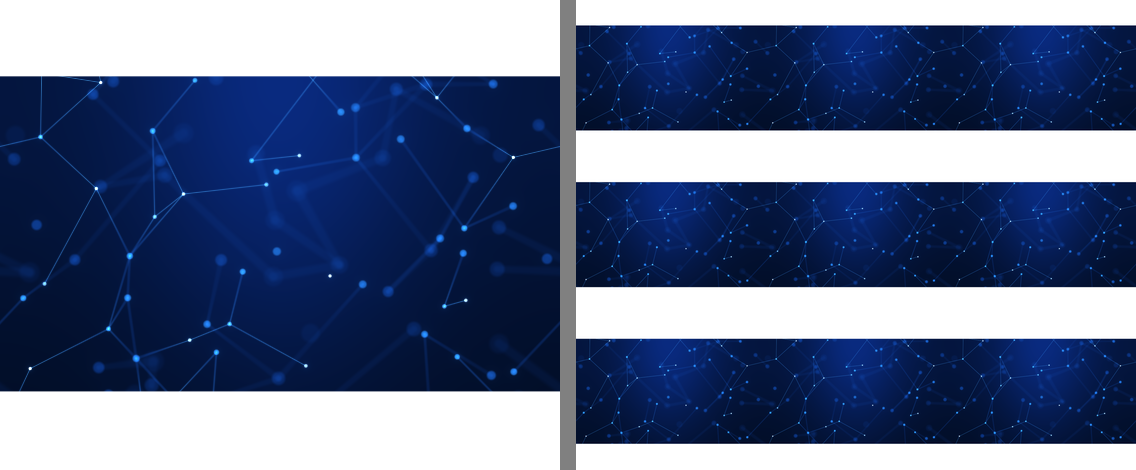
Left, the tile; right, the same tile 3 across and 3 down.
Reproduce this background procedurally as a Shadertoy shader.

```glsl
// Glowing blue network of linked nodes with depth blur, on a dark panel between white bands.

const float PI = 3.14159265;
const float PANEL_CENTER = 0.502;
const float PANEL_HALF = 0.2813;

vec4 hash4(vec2 cell, float seed) {
    vec4 q = fract((cell.xyxy + seed * vec4(1.7, 2.3, 3.1, 4.9)) * vec4(0.1031, 0.1030, 0.0973, 0.1099));
    q += dot(q, q.wzxy + 33.33);
    return fract((q.xxyz + q.yzzw) * q.zywx);
}

// Column index repeats so that the network wraps sideways.
vec2 wrapCell(vec2 cell, float columns) {
    return vec2(mod(cell.x, columns), cell.y);
}

// Node of a cell: xy position, z depth (0 is in focus), w presence.
vec4 nodeAt(vec2 cell, float columns, float seed, vec2 depthRange, float density) {
    vec4 h = hash4(wrapCell(cell, columns), seed);
    vec2 position = (cell + mix(vec2(0.06), vec2(0.94), h.xy)) / columns;
    return vec4(position, mix(depthRange.x, depthRange.y, h.z), step(h.w, density));
}

// Soft disc or line coverage at a distance from its middle.
float coverage(float dist, float halfWidth, float softness) {
    return 1.0 - smoothstep(halfWidth - 0.5 * softness, halfWidth + 0.5 * softness, dist);
}

vec3 nodeLight(vec2 p, vec4 node, float pixel) {
    float depth = node.z;
    float dist = length(p - node.xy);
    float radius = mix(0.0026, 0.019, depth * depth);
    vec3 tint = mix(vec3(1.0), vec3(0.16, 0.52, 0.95), smoothstep(0.05, 0.32, depth));
    tint = mix(tint, vec3(0.05, 0.24, 0.68), smoothstep(0.35, 0.7, depth));
    float strength = mix(1.0, 0.1, smoothstep(0.3, 0.95, depth));
    float sharpness = max(1.0 - depth, 0.0);
    float halo = 0.4 * sharpness * sharpness * exp(-dist / (1.1 * radius));
    vec3 disc = tint * strength * coverage(dist, radius, pixel + 0.4 * radius);
    return node.w * (disc + halo * vec3(0.1, 0.45, 0.9));
}

// Line whose blur and brightness follow the depth between its ends.
vec3 linkLight(vec2 p, vec4 a, vec4 b, float pixel) {
    vec2 span = b.xy - a.xy;
    float along = clamp(dot(p - a.xy, span) / max(dot(span, span), 1e-6), 0.0, 1.0);
    float dist = length(p - a.xy - span * along);
    float depth = mix(a.z, b.z, along);
    float halfWidth = mix(0.0006, 0.009, depth * depth);
    float strength = mix(0.6, 0.08, smoothstep(0.0, 0.65, depth));
    vec3 tint = mix(vec3(0.3, 0.66, 1.0), vec3(0.08, 0.32, 0.85), smoothstep(0.0, 0.5, depth));
    return a.w * b.w * strength * tint * coverage(dist, halfWidth, pixel + halfWidth);
}

// One depth layer: scattered nodes, randomly linked to adjacent cells.
vec3 networkLayer(vec2 p, float columns, float seed, vec2 depthRange, float density, float linkChance, float pixel) {
    vec2 home = floor(p * columns);
    vec3 light = vec3(0.0);
    for (int j = -2; j <= 1; j++) {
        for (int i = -2; i <= 1; i++) {
            vec2 cell = home + vec2(i, j);
            vec4 a = nodeAt(cell, columns, seed, depthRange, density);
            if (a.w < 0.5) continue;
            light += nodeLight(p, a, pixel);
            vec4 chance = hash4(wrapCell(cell, columns), seed + 17.0);
            for (int k = 0; k < 4; k++) {
                if (chance[k] > linkChance) continue;
                vec2 toward = k == 3 ? vec2(0.0, 1.0) : vec2(1.0, float(k - 1));
                vec4 b = nodeAt(cell + toward, columns, seed, depthRange, density);
                light += linkLight(p, a, b, pixel);
            }
        }
    }
    return light;
}

// Deep blue glow falling from the top middle; periodic sideways.
vec3 backdrop(vec2 p) {
    vec2 offset = vec2(0.5 * sin(PI * (p.x - 0.5)), PANEL_CENTER + PANEL_HALF - p.y);
    float glow = exp(-dot(offset * offset, vec2(4.5, 4.0)));
    return mix(vec3(0.005, 0.045, 0.125), vec3(0.035, 0.165, 0.50), glow);
}

void mainImage(out vec4 fragColor, in vec2 fragCoord) {
    float pixel = 1.0 / iResolution.x;
    vec2 p = (fragCoord - 0.5 * iResolution.xy) * pixel + 0.5;

    // Layers from far and blurred to near and sharp
    vec3 light = networkLayer(p, 8.0, 5.0, vec2(0.65, 1.0), 0.65, 0.35, pixel);
    light += networkLayer(p, 9.0, 23.0, vec2(0.38, 0.75), 0.62, 0.42, pixel);
    light += networkLayer(p, 10.0, 41.0, vec2(0.0, 0.5), 0.6, 0.5, pixel);

    vec3 color = backdrop(p);
    color += min(light, 1.0) * (1.0 - color);

    // White bands above and below the panel
    float panel = coverage(abs(p.y - PANEL_CENTER), PANEL_HALF, 1.5 * pixel);
    fragColor = vec4(mix(vec3(1.0), color, panel), 1.0);
}
```
